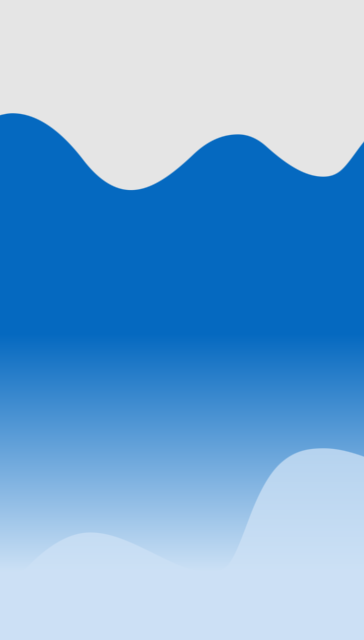
A WebGL 2 fragment shader for this background:

```glsl
#version 300 es
precision highp float;

uniform vec2 u_resolution;
out vec4 fragColor;

const int KNOTS = 10;

const vec3 PALE_GREY = vec3(0.898);
const vec3 DEEP_BLUE = vec3(0.020, 0.412, 0.753);
const vec3 ICE_BLUE = vec3(0.800, 0.880, 0.960);

const float FADE_TOP = 0.478;
const float FADE_BOTTOM = 0.106;
const float HILL_OPACITY = 0.78;

// Each knot holds x, height and slope
const vec3 CREST[KNOTS] = vec3[KNOTS](
    vec3(0.000, 0.820, 0.14), vec3(0.034, 0.823, 0.0),
    vec3(0.229, 0.750, -0.74), vec3(0.360, 0.703, 0.0),
    vec3(0.532, 0.759, 0.54), vec3(0.654, 0.790, 0.0),
    vec3(0.732, 0.771, -0.51), vec3(0.888, 0.724, 0.0),
    vec3(0.929, 0.7305, 0.37), vec3(1.000, 0.7786, 0.68));

const vec3 HILLS[KNOTS] = vec3[KNOTS](
    vec3(0.000, 0.0885, 0.34), vec3(0.080, 0.117, 0.57),
    vec3(0.248, 0.168, 0.0), vec3(0.436, 0.1315, -0.28),
    vec3(0.550, 0.108, -0.06), vec3(0.619, 0.1133, 0.40),
    vec3(0.688, 0.1953, 1.48), vec3(0.768, 0.2747, 0.54),
    vec3(0.890, 0.2995, 0.0), vec3(1.000, 0.2865, -0.20));

// Cubic Hermite segment between two knots
float hermite(vec3 a, vec3 b, float x) {
    float span = b.x - a.x;
    float t = clamp((x - a.x) / span, 0.0, 1.0);
    float s = 1.0 - t;
    return a.y * s * s * (1.0 + 2.0 * t) + b.y * t * t * (3.0 - 2.0 * t)
         + span * t * s * (a.z * s - b.z * t);
}

// Height of the smooth outline at x
float outline(vec3 knots[KNOTS], float x) {
    float height = knots[0].y;
    for (int i = 0; i < KNOTS - 1; i++) {
        if (x >= knots[i].x) height = hermite(knots[i], knots[i + 1], x);
    }
    return height;
}

// Antialiased coverage below an outline
float below(float height, float y) {
    float d = height - y;
    float blur = 0.75 * fwidth(d);
    return smoothstep(-blur, blur, d);
}

void main() {
    vec2 uv = gl_FragCoord.xy / u_resolution;

    // Vertical fade from deep to icy blue
    float fade = clamp((FADE_TOP - uv.y) / (FADE_TOP - FADE_BOTTOM), 0.0, 1.0);
    vec3 color = mix(DEEP_BLUE, ICE_BLUE, fade);

    // Translucent lower hills
    float hills = below(outline(HILLS, uv.x), uv.y);
    color = mix(color, ICE_BLUE, HILL_OPACITY * hills);

    // Grey area above the wavy crest
    color = mix(PALE_GREY, color, below(outline(CREST, uv.x), uv.y));

    fragColor = vec4(color, 1.0);
}
```
